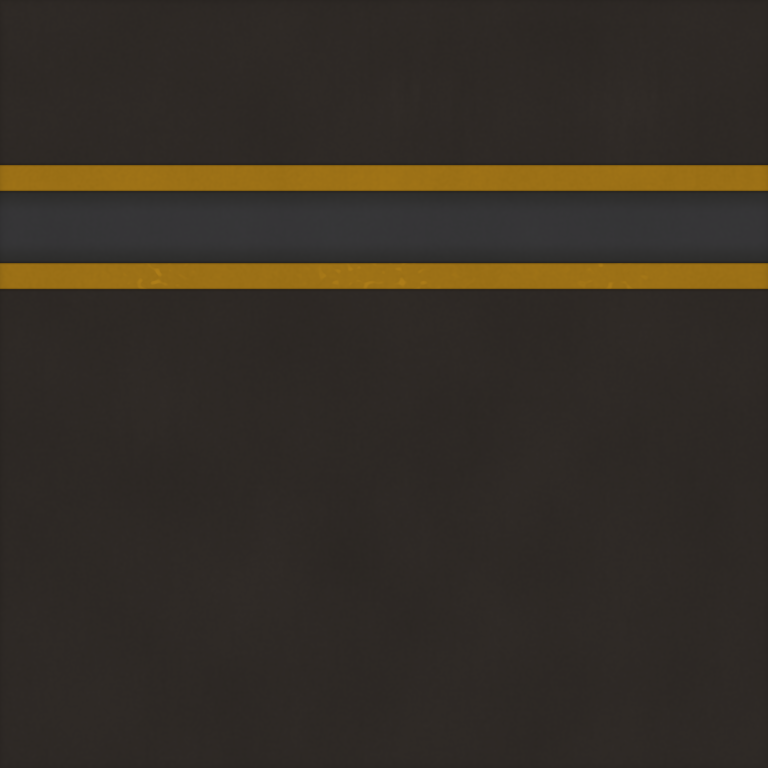
A WebGL 2 fragment shader for this texture:

```glsl
#version 300 es
precision highp float;
// Worn dark wall panel crossed by two ochre stripes with a slate band between.
// Stripes are box distances in y; soft stains and fine grain come from
// gradient noise, plus a few broad smudges and thin dark seams.

uniform vec2 u_resolution;
out vec4 fragColor;

const vec3 PANEL = vec3(0.180, 0.161, 0.147);
const vec3 SLATE = vec3(0.210, 0.208, 0.211);
const vec3 OCHRE = vec3(0.612, 0.441, 0.085);
const vec3 SEAM  = vec3(0.125, 0.105, 0.085);

const float UPPER_Y = 0.7682;       // stripe centres
const float LOWER_Y = 0.6405;
const float STRIPE_HALF = 0.0170;
const float SEAM_WIDTH = 0.0013;
const float SEAM_STRENGTH = 0.55;
const float BAND_SHADE = 0.15;      // darkening of the band near its stripes
const float STAIN_AMOUNT = 0.055;
const float STREAK_AMOUNT = 0.025;
const float GRAIN_AMOUNT = 0.035;

vec2 hashGradient(vec2 cell) {
    vec3 q = fract(vec3(cell.xyx) * vec3(0.1031, 0.1030, 0.0973));
    q += dot(q, q.yzx + 33.33);
    return fract((q.xx + q.yz) * q.zy) * 2.0 - 1.0;
}

float gradientNoise(vec2 p) {
    vec2 i = floor(p), f = fract(p);
    vec2 w = f * f * f * (f * (f * 6.0 - 15.0) + 10.0);
    float a = dot(hashGradient(i), f);
    float b = dot(hashGradient(i + vec2(1, 0)), f - vec2(1, 0));
    float c = dot(hashGradient(i + vec2(0, 1)), f - vec2(0, 1));
    float d = dot(hashGradient(i + vec2(1, 1)), f - vec2(1, 1));
    return mix(mix(a, b, w.x), mix(c, d, w.x), w.y);
}

float fbm(vec2 p) {
    float sum = 0.0, amp = 0.5;
    for (int k = 0; k < 5; k++) {
        sum += amp * gradientNoise(p);
        p = mat2(1.6, 1.2, -1.2, 1.6) * p + 7.3;
        amp *= 0.5;
    }
    return sum;
}

float smudge(vec2 p, vec2 centre, vec2 radius) {
    vec2 d = (p - centre) / radius;
    return exp(-dot(d, d));
}

void main() {
    vec2 uv = gl_FragCoord.xy / u_resolution;
    float aa = 0.6 / u_resolution.y;

    // Signed distances to the stripes and to the band between them
    float upper = abs(uv.y - UPPER_Y) - STRIPE_HALF;
    float lower = abs(uv.y - LOWER_Y) - STRIPE_HALF;
    float stripe = min(upper, lower);
    float bandCentre = 0.5 * (UPPER_Y + LOWER_Y);
    float bandHalf = 0.5 * (UPPER_Y - LOWER_Y);
    float band = abs(uv.y - bandCentre) - bandHalf;

    // Surface wear
    float stain = fbm(uv * vec2(7.0, 6.0) + 3.1);
    float streak = fbm(uv * vec2(60.0, 9.0) + 11.7);
    float grain = gradientNoise(uv * 190.0) + 0.6 * gradientNoise(uv * 97.0 + 5.0);
    float wear = STAIN_AMOUNT * stain * 2.0 + STREAK_AMOUNT * streak + GRAIN_AMOUNT * grain;

    // Broad pale and dark smudges on the panel
    float pale = smudge(uv, vec2(0.54, 0.870), vec2(0.07, 0.04))
               + smudge(uv, vec2(0.83, 0.865), vec2(0.07, 0.05))
               + 0.6 * smudge(uv, vec2(0.18, 0.45), vec2(0.04, 0.06));
    float dark = smudge(uv, vec2(0.20, 0.360), vec2(0.05, 0.05))
               + smudge(uv, vec2(0.45, 0.270), vec2(0.07, 0.06))
               + 0.6 * smudge(uv, vec2(0.44, 0.52), vec2(0.12, 0.06))
               + 0.6 * smudge(uv, vec2(0.68, 0.96), vec2(0.06, 0.03));
    float scuff = pale * (0.035 + 0.10 * streak) - 0.035 * dark;
    vec3 colour = PANEL * (1.0 + wear + scuff);

    // Slate band, shaded towards its edges
    float depth = smoothstep(0.0, 0.030, stripe);
    vec3 slate = SLATE * (1.0 - BAND_SHADE * (1.0 - depth) + 0.6 * wear);
    slate.b *= mix(0.96, 1.015, depth);
    colour = mix(colour, slate, smoothstep(aa, -aa, band));

    // Dark seams hugging the stripes
    float seam = exp(-pow(max(stripe, 0.0) / (1.8 * SEAM_WIDTH), 2.0));
    colour = mix(colour, SEAM, SEAM_STRENGTH * seam);

    // Ochre paint with brighter flecks on the lower stripe
    float fleck = smoothstep(0.12, 0.45, gradientNoise(uv * vec2(85.0, 110.0)));
    float worn = smudge(uv, vec2(0.50, LOWER_Y), vec2(0.09, 0.03))
               + smudge(uv, vec2(0.20, LOWER_Y), vec2(0.05, 0.03))
               + smudge(uv, vec2(0.80, LOWER_Y), vec2(0.04, 0.03));
    vec3 ochre = OCHRE * (1.0 + 0.7 * wear + 0.12 * fleck * worn);
    ochre *= 1.0 - 0.22 * smoothstep(-2.0 * SEAM_WIDTH, 0.0, stripe);
    colour = mix(colour, ochre, smoothstep(aa, -aa, stripe));

    // Faint darkening at the outer border
    vec2 border = min(uv, 1.0 - uv);
    colour *= 1.0 - 0.08 * exp(-min(border.x, border.y) / 0.004);

    fragColor = vec4(colour, 1.0);
}
```
